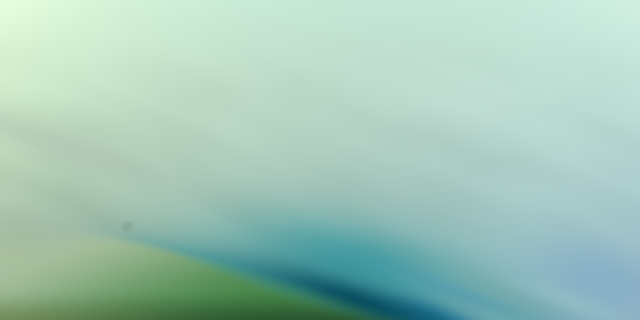
Reproduce this background procedurally as a Shadertoy shader.

```glsl
const vec3 SKY_TOP_LEFT  = vec3(0.91, 1.00, 0.87);
const vec3 SKY_TOP_MID   = vec3(0.77, 0.91, 0.84);
const vec3 SKY_TOP_RIGHT = vec3(0.82, 0.94, 0.89);
const vec3 SKY_MID_LEFT  = vec3(0.73, 0.83, 0.72);
const vec3 SKY_MID       = vec3(0.68, 0.80, 0.75);
const vec3 SKY_MID_RIGHT = vec3(0.70, 0.83, 0.82);
const vec3 SKY_LOW_LEFT  = vec3(0.58, 0.63, 0.58);
const vec3 SKY_LOW_MID   = vec3(0.43, 0.65, 0.65);
const vec3 SKY_LOW_RIGHT = vec3(0.58, 0.71, 0.79);
const vec3 TEAL       = vec3(0.20, 0.58, 0.61);
const vec3 DEEP_TEAL  = vec3(0.01, 0.28, 0.36);
const vec3 BLUE       = vec3(0.10, 0.44, 0.58);
const vec3 SOFT_BLUE  = vec3(0.30, 0.60, 0.69);
const vec3 LAVENDER   = vec3(0.50, 0.67, 0.79);
const vec3 SEA_GREEN  = vec3(0.45, 0.67, 0.66);
const vec3 PALE_BLUE  = vec3(0.60, 0.76, 0.78);
const vec3 LILAC      = vec3(0.67, 0.74, 0.69);
const vec3 PALE_GREEN = vec3(0.66, 0.75, 0.62);
const vec3 LEAF_GREEN = vec3(0.27, 0.52, 0.28);
const vec3 OLIVE      = vec3(0.42, 0.50, 0.30);
const vec3 DARK_GREEN = vec3(0.12, 0.27, 0.15);
const vec3 SPOT       = vec3(0.48, 0.59, 0.54);
const vec2 SPOT_CENTRE = vec2(0.398, 0.292);
const float SPOT_RADIUS = 0.018;
const float MIST_SLOPE = -0.4;
const float MIST_STRENGTH = 0.045;

vec2 hashGradient(vec2 cell) {
    vec2 h = vec2(dot(cell, vec2(127.1, 311.7)), dot(cell, vec2(269.5, 183.3)));
    return 2.0 * fract(sin(h) * 43758.5) - 1.0;
}

float gradientNoise(vec2 p) {
    vec2 i = floor(p), f = fract(p);
    vec2 u = f * f * f * (f * (f * 6.0 - 15.0) + 10.0);
    vec2 e = vec2(1.0, 0.0);
    float low = mix(dot(hashGradient(i), f),
                    dot(hashGradient(i + e.xy), f - e.xy), u.x);
    float high = mix(dot(hashGradient(i + e.yx), f - e.yx),
                     dot(hashGradient(i + e.xx), f - e.xx), u.x);
    return mix(low, high, u.y);
}

// Quadratic blend through three colours at t = 0, 0.5 and 1
vec3 blend3(vec3 a, vec3 b, vec3 c, float t) {
    return a * (2.0 * t - 1.0) * (t - 1.0) + b * 4.0 * t * (1.0 - t) + c * t * (2.0 * t - 1.0);
}

// Soft ellipse sheared along a slope
float glow(vec2 p, vec2 centre, float slope, vec2 size) {
    vec2 q = p - centre;
    q.y -= slope * q.x;
    q /= size;
    return exp(-dot(q, q));
}

float ridgeHeight(float x) {
    return 0.33 - 0.16 * x - 0.075 * x * x;
}

vec3 skyColour(vec2 uv) {
    vec3 low = blend3(SKY_LOW_LEFT, SKY_LOW_MID, SKY_LOW_RIGHT, uv.x);
    vec3 middle = blend3(SKY_MID_LEFT, SKY_MID, SKY_MID_RIGHT, uv.x);
    vec3 top = blend3(SKY_TOP_LEFT, SKY_TOP_MID, SKY_TOP_RIGHT, uv.x);
    return blend3(low, middle, top, uv.y);
}

vec3 meadowColour(vec2 p, float depth) {
    float vivid = smoothstep(0.0, 0.75, p.x + 1.7 * depth - 0.26);
    vec3 colour = mix(PALE_GREEN, LEAF_GREEN, vivid);
    vec3 ground = mix(OLIVE, DARK_GREEN, smoothstep(0.0, 0.9, p.x));
    return mix(colour, ground, 0.85 * (1.0 - smoothstep(-0.03, 0.1, p.y)));
}

void mainImage(out vec4 fragColor, in vec2 fragCoord) {
    vec2 uv = fragCoord / iResolution.xy;
    vec2 p = vec2(2.0 * uv.x, uv.y);
    float above = p.y - ridgeHeight(p.x);

    // Sky with slanted mist
    vec3 colour = skyColour(uv);
    vec2 mist = vec2(p.x * 2.2, (p.y - MIST_SLOPE * p.x) * 6.0);
    float veil = gradientNoise(mist) + 0.4 * gradientNoise(2.0 * mist + 7.3);
    colour += MIST_STRENGTH * veil * smoothstep(1.0, 0.6, p.y);
    colour = mix(colour, LILAC, 0.4 * glow(p, vec2(0.22, 0.54), -0.33, vec2(0.4, 0.05)));

    // Teal haze and the soft streaks on the right
    colour = mix(colour, TEAL, 0.85 * glow(p, vec2(1.12, 0.17), -0.22, vec2(0.33, 0.12)));
    colour = mix(colour, SEA_GREEN, 0.7 * glow(p, vec2(1.57, 0.05), -0.3, vec2(0.2, 0.08)));
    colour = mix(colour, LAVENDER, 0.6 * glow(p, vec2(1.88, 0.13), -0.2, vec2(0.2, 0.1)));
    colour = mix(colour, SOFT_BLUE, 0.55 * glow(p, vec2(1.43, 0.085), -0.36, vec2(0.26, 0.03)));
    colour = mix(colour, PALE_BLUE, 0.55 * glow(p, vec2(1.78, 0.06), -0.36, vec2(0.22, 0.035)));

    // Film of teal over the ridge and its dark core
    float film = exp(-max(above, 0.0) / mix(0.012, 0.06, clamp(p.x, 0.0, 1.0)));
    film *= smoothstep(0.2, 0.75, p.x) * (1.0 - smoothstep(1.2, 1.5, p.x));
    colour = mix(colour, TEAL, 0.7 * film);
    colour = mix(colour, BLUE, 0.9 * glow(p, vec2(1.36, 0.0), -0.32, vec2(0.16, 0.05)));
    float core = glow(vec2(p.x, above), vec2(1.13, 0.0), 0.0, vec2(0.3, 0.055));
    colour = mix(colour, DEEP_TEAL, 0.92 * core);

    // Green slope, its rim softer at both ends
    float rim = 0.03 + 0.12 * (1.0 - smoothstep(0.0, 0.4, p.x)) + 0.05 * smoothstep(0.5, 0.9, p.x);
    float slopeMask = 1.0 - smoothstep(-rim, 0.015, above);
    colour = mix(colour, meadowColour(p, max(-above, 0.0)), slopeMask);

    // Small soft spot
    float spot = 1.0 - smoothstep(0.5 * SPOT_RADIUS, 1.3 * SPOT_RADIUS, length(p - SPOT_CENTRE));
    colour = mix(colour, SPOT, 0.4 * spot);

    fragColor = vec4(clamp(colour, 0.0, 1.0), 1.0);
}
```
